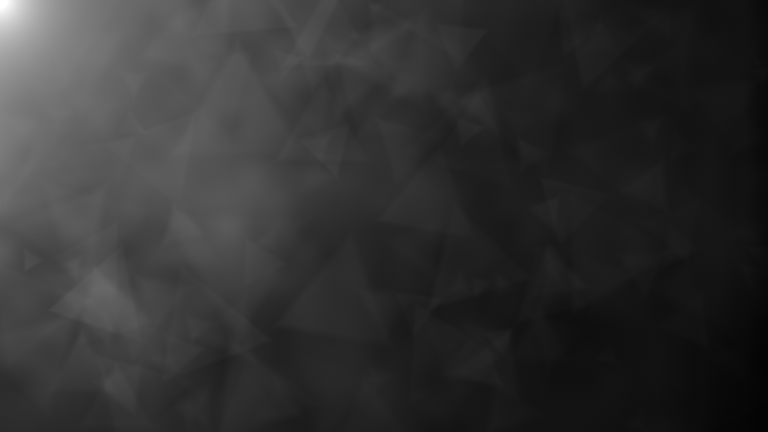
This background is drawn by a Shadertoy shader. Its source:

```glsl
// Soft grey triangular facets drifting in the dark, lit by a white glow at the upper left.
#define FACETS 150
#define FACET_LIGHT 0.060
#define AMBIENT 0.074
#define SPREAD 0.90
#define WIDE_GLOW 0.365
#define CORE_GLOW 0.60
#define CORE_SIZE 0.085
#define MOTTLE 0.35
#define SHADE 0.26

const float ASPECT = 16.0 / 9.0;
const float PI = 3.14159;

float hash(vec2 p) {
    vec3 q = fract(p.xyx * 0.1031);
    q += dot(q, q.yzx + 33.33);
    return fract((q.x + q.y) * q.z);
}

float noise(vec2 p) {
    vec2 cell = floor(p), f = fract(p);
    f = f * f * (3.0 - 2.0 * f);
    float low = mix(hash(cell), hash(cell + vec2(1, 0)), f.x);
    float high = mix(hash(cell + vec2(0, 1)), hash(cell + vec2(1, 1)), f.x);
    return mix(low, high, f.y);
}

// Blurred triangle whose tip points along the angle; it fades away from the tip.
float facet(vec2 p, vec2 centre, float inradius, float angle, float blur) {
    vec2 tip = vec2(cos(angle), sin(angle));
    vec2 q = p - centre;
    float along = dot(q, tip);
    float across = abs(dot(q, vec2(-tip.y, tip.x)));
    float d = max(-along, 0.5 * along + 0.866 * across) - inradius;
    float fade = clamp(0.75 + 0.2 * along / inradius, 0.35, 1.0);
    return fade * (1.0 - smoothstep(-blur, blur, d));
}

// Facets of random place, size and softness.
float scatteredFacets(vec2 p) {
    float sum = 0.0;
    for (int i = 0; i < FACETS; i++) {
        vec2 seed = vec2(float(i) * 3.7 + 1.0, 17.0);
        vec2 centre = vec2(hash(seed) * ASPECT, hash(seed + 5.3));
        float size = mix(0.014, 0.080, pow(hash(seed + 11.9), 1.5));
        float angle = 2.0 * PI * hash(seed + 23.1);
        float blur = mix(0.005, 0.018, hash(seed + 31.7));
        float strength = mix(0.25, 1.0, hash(seed + 43.3));
        sum += strength * facet(p, centre, size, angle, blur);
    }
    return sum;
}

// The larger facets that give the composition its shape.
float mainFacets(vec2 p) {
    float up = 0.5 * PI;
    float sum = facet(p, vec2(0.55, 0.73), 0.085, up, 0.014);
    sum += facet(p, vec2(0.92, 0.86), 0.065, PI, 0.014);
    sum += facet(p, vec2(0.55, 0.40), 0.095, -up, 0.018);
    sum += facet(p, vec2(0.25, 0.28), 0.052, up + 0.3, 0.012);
    sum += facet(p, vec2(0.19, 0.14), 0.045, up, 0.010);
    sum += facet(p, vec2(0.27, 0.06), 0.048, up, 0.010);
    return sum;
}

// Round soft spot, used for broad light and shade.
float spot(vec2 p, vec2 centre, float radius) {
    vec2 q = (p - centre) / radius;
    return exp(-dot(q, q));
}

float broadShade(vec2 p) {
    float light = spot(p, vec2(0.55, 0.52), 0.16) + spot(p, vec2(0.32, 0.22), 0.10);
    light += 0.8 * spot(p, vec2(0.98, 0.56), 0.10) + spot(p, vec2(1.48, 0.54), 0.16);
    light += 0.7 * spot(p, vec2(0.88, 0.08), 0.12);
    float dark = spot(p, vec2(0.49, 0.19), 0.09) + 0.7 * spot(p, vec2(0.76, 0.79), 0.09);
    dark += spot(p, vec2(1.32, 0.24), 0.11) + 0.6 * spot(p, vec2(1.03, 0.68), 0.10);
    dark += 0.8 * spot(p, vec2(1.04, 0.30), 0.10);
    return light - dark;
}

void mainImage(out vec4 fragColor, in vec2 fragCoord) {
    vec2 p = fragCoord / iResolution.xy * vec2(ASPECT, 1.0);

    // Light falling off from the upper left corner and along the left side.
    float d = length(p - vec2(0.0, 1.0));
    float wide = WIDE_GLOW * exp(-d * d / (SPREAD * SPREAD));
    float side = 0.08 * exp(-p.x / 0.09) * smoothstep(0.1, 0.6, p.y);
    float core = CORE_GLOW * exp(-d / CORE_SIZE);

    // Cloudy patches and broad shade, faint where the light is strong.
    float cloud = 0.5 * noise(p * 9.0 + 7.0) + 0.5 * noise(p * 17.0 + 19.0);
    float mottle = MOTTLE * (cloud - 0.5) + SHADE * broadShade(p);
    float patches = 1.0 + mottle * smoothstep(0.1, 0.6, d);

    // Facets catch more of the light nearer to its source.
    float lit = mix(0.4, 1.0, exp(-d * d)) * smoothstep(0.08, 0.5, d);
    float facets = scatteredFacets(p) * 0.9 + mainFacets(p) * 0.8 - 0.5;
    float grey = (AMBIENT + wide + side) * patches + FACET_LIGHT * facets * lit;

    // Darkness gathering at the right edge and the lower right corner.
    float corner = length((p - vec2(ASPECT, 0.06)) * vec2(1.0, 0.8));
    grey *= mix(0.35, 1.0, smoothstep(0.05, 0.30, corner));
    grey *= mix(0.6, 1.0, smoothstep(0.0, 0.06, ASPECT - p.x));

    grey += core + (hash(fragCoord) - 0.5) / 255.0;
    fragColor = vec4(vec3(clamp(grey, 0.0, 1.0)), 1.0);
}
```
